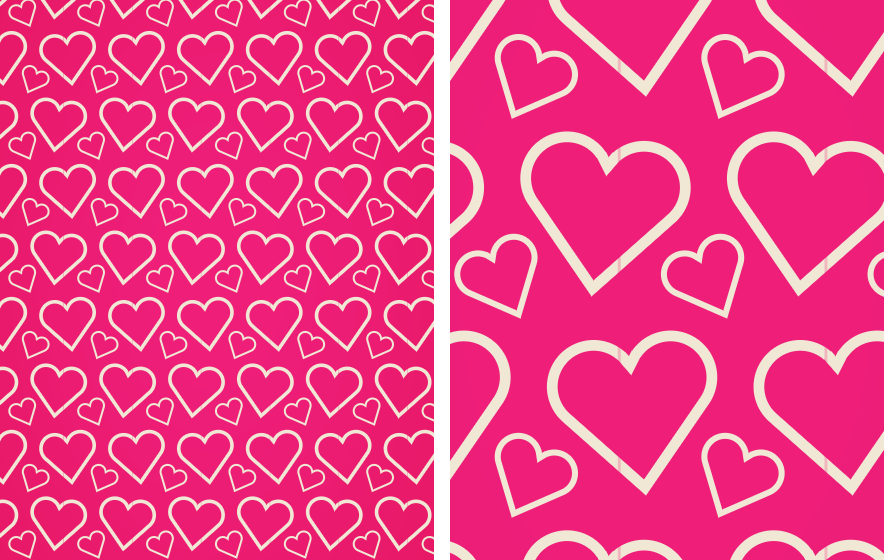
Left, the full canvas; right, a detail of the centre.
A WebGL 2 fragment shader for this pattern:

```glsl
#version 300 es
precision highp float;

uniform vec2 u_resolution;
out vec4 outColor;

// Signed distance to a heart with its tip at the origin and lobes of radius 1
float heart(vec2 p) {
    p.x = abs(p.x);
    vec2 lobe = vec2(0.83, 2.45);
    float sideLength = sqrt(dot(lobe, lobe) - 1.0);
    vec2 side = vec2(sideLength * lobe.x + lobe.y, sideLength * lobe.y - lobe.x) / dot(lobe, lobe);
    if (dot(p, side) > sideLength) return length(p - lobe) - 1.0;

    // Straight side below, mitred notch between the lobes
    float notchRise = sqrt(1.0 - lobe.x * lobe.x);
    float notch = dot(p - vec2(0.0, lobe.y + notchRise), vec2(-lobe.x, notchRise));
    return max(dot(p, vec2(side.y, -side.x)), notch);
}

// Coverage of a repeated heart outline, drawn inward from its edge
float heartOutline(vec2 p, vec2 tip, vec2 tile, float flip, float tilt, float size, float stroke) {
    vec2 shift = vec2(0.5, 0.25);
    vec2 q = (fract((p - tip) / tile + shift) - shift) * tile;
    q.x *= flip;
    float c = cos(tilt), s = sin(tilt);
    q = vec2(c * q.x + s * q.y, c * q.y - s * q.x);
    float d = heart(q / size) * size;
    float edge = abs(d + 0.5 * stroke) - 0.5 * stroke;
    return clamp(0.5 - edge * u_resolution.y, 0.0, 1.0);
}

void main() {
    vec2 p = gl_FragCoord.xy / u_resolution.y;
    vec2 uv = gl_FragCoord.xy / u_resolution;
    vec2 tile = vec2(0.123, 0.2374);

    // Pink ground, slightly deeper toward the borders
    float vignette = smoothstep(0.1, 0.75, length((uv - 0.5) * vec2(1.0, 0.8)));
    vec3 pink = mix(vec3(0.932, 0.118, 0.475), vec3(0.905, 0.095, 0.395), vignette);
    vec3 cream = vec3(0.94, 0.91, 0.83);

    // Two staggered rows per tile, the second one mirrored
    float ink = 0.0;
    for (int row = 0; row < 2; row++) {
        float k = float(row);
        float flip = 1.0 - 2.0 * k;
        vec2 largeTip = mix(vec2(0.3750, 0.3717), vec2(0.3426, 0.4902), k);
        vec2 smallTip = mix(vec2(0.2951, 0.3585), vec2(0.3003, 0.4770), k);
        ink = max(ink, heartOutline(p, largeTip, tile, flip, 0.122, 0.0278, 0.0064));
        ink = max(ink, heartOutline(p, smallTip, tile, flip, -0.436, 0.01415, 0.0036));
    }

    // Faint vertical seams where tiles meet
    float seam = abs(fract((p.x - 0.3591) / tile.x + 0.5) - 0.5) * tile.x;
    ink *= 1.0 - 0.25 * (1.0 - smoothstep(0.0003, 0.0014, seam));

    outColor = vec4(mix(pink, cream, ink), 1.0);
}
```
